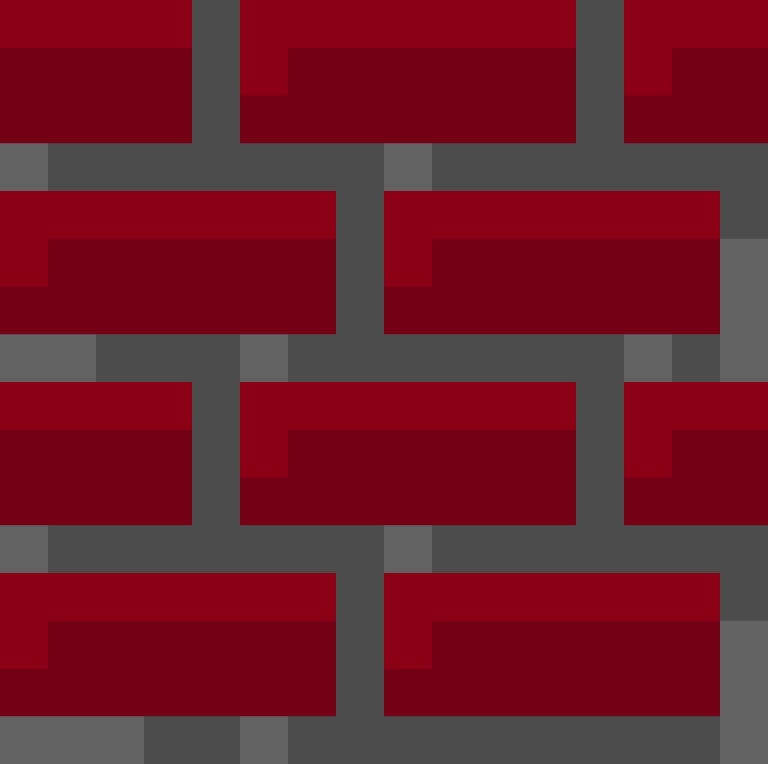
Reproduce this texture procedurally as a Shadertoy shader.

```glsl
// Blocky red brick wall in running bond with grey mortar, on a 16 x 16 grid of cells.
// Each cell gets a flat colour from its place in the bond; neighbouring cells are
// blended over one pixel at their borders, and cell indices wrap so the wall tiles.

#define GRID 16             // cells across and down
#define BRICK_PITCH 8       // brick plus joint, in cells
#define COURSE_PITCH 4      // course plus bed joint, in cells
#define EVEN_SHIFT 5        // sideways shift of every other course, in cells
#define PATCH_LENGTH 3      // length of the worn mortar patches, in cells
#define EDGE_WIDTH 1.0      // softness of cell borders, in pixels
#define BRICK_DARK vec3(0.45, 0.0, 0.08)
#define BRICK_LIGHT vec3(0.55, 0.0, 0.088)
#define MORTAR_DARK vec3(0.30)
#define MORTAR_LIGHT vec3(0.385)

// Column within a brick: 0 is its left end, BRICK_PITCH - 1 is the joint
int brickColumn(int column, int course) {
    int shift = course % 2 == 0 ? EVEN_SHIFT : 0;
    return (column + GRID - shift) % BRICK_PITCH;
}

// Pale mortar: spots above brick corners and patches around the wrapping joint
bool isPaleMortar(int column, int course, int layer) {
    bool oddCourse = course % 2 == 1;
    bool lastCourse = course == GRID / COURSE_PITCH - 1;
    if (layer < COURSE_PITCH - 1)
        return oddCourse && column == GRID - 1 && layer > 0;

    int patchLength = PATCH_LENGTH + (lastCourse ? 1 : 0);
    bool inPatch = oddCourse && (column + 1) % GRID < patchLength;
    bool cornerSpot = brickColumn(column, course + 1) == 0;
    bool missingSpot = lastCourse && column > GRID / 2;
    return inPatch || (cornerSpot && !missingSpot);
}

// Flat colour of one cell, with rows counted downwards from the top
vec3 cellColor(ivec2 cell) {
    int column = (cell.x + GRID) % GRID;
    int row = GRID - 1 - (cell.y + GRID) % GRID;
    int course = row / COURSE_PITCH;
    int layer = row % COURSE_PITCH;
    int along = brickColumn(column, course);

    bool isMortar = layer == COURSE_PITCH - 1 || along == BRICK_PITCH - 1;
    if (isMortar)
        return isPaleMortar(column, course, layer) ? MORTAR_LIGHT : MORTAR_DARK;

    // Highlight along the top and down the left end
    bool isHighlight = layer == 0 || (layer == 1 && along == 0);
    return isHighlight ? BRICK_LIGHT : BRICK_DARK;
}

void mainImage(out vec4 fragColor, in vec2 fragCoord) {
    // Position relative to cell centres
    vec2 position = fragCoord / iResolution.xy * float(GRID) - 0.5;
    ivec2 cell = ivec2(floor(position));

    // Narrow blend across the borders between four neighbouring cells
    vec2 edge = EDGE_WIDTH * float(GRID) / iResolution.xy;
    vec2 blend = clamp((fract(position) - 0.5) / edge + 0.5, 0.0, 1.0);
    vec3 lower = mix(cellColor(cell), cellColor(cell + ivec2(1, 0)), blend.x);
    vec3 upper = mix(cellColor(cell + ivec2(0, 1)), cellColor(cell + ivec2(1, 1)), blend.x);

    fragColor = vec4(mix(lower, upper, blend.y), 1.0);
}
```
